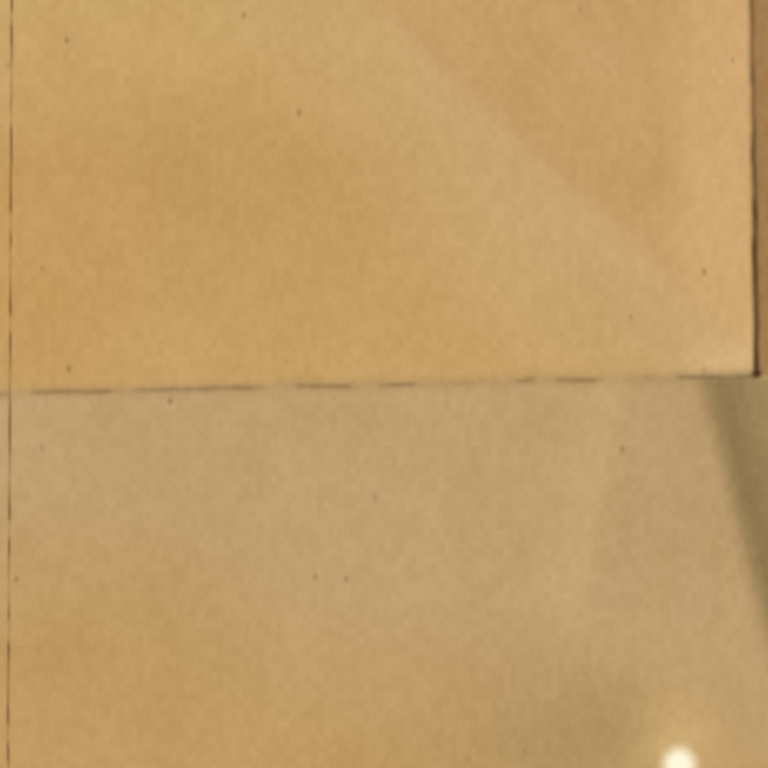
This texture is drawn by a WebGL 2 fragment shader. Its source:

```glsl
#version 300 es
precision highp float;
// Folded kraft paper under warm light: two panels split by a horizontal crease,
// a diagonal sheen above, soft reflections below and a small lamp glint.
// Panels are gradients, creases are distance bands, and fibres are value noise.
uniform vec2 u_resolution;
out vec4 fragColor;

float hash(vec2 p) {
    vec3 q = fract(vec3(p.xyx) * 0.1031);
    q += dot(q, q.yzx + 33.33);
    return fract((q.x + q.y) * q.z);
}

float noise(vec2 p) {
    vec2 i = floor(p), f = fract(p);
    f = f * f * (3.0 - 2.0 * f);
    return mix(mix(hash(i), hash(i + vec2(1, 0)), f.x),
               mix(hash(i + vec2(0, 1)), hash(i + vec2(1, 1)), f.x), f.y);
}

float fbm(vec2 p) {
    float sum = 0.0, amp = 0.5;
    for (int i = 0; i < 4; i++) {
        sum += amp * noise(p);
        p = p * 2.03 + 17.1;
        amp *= 0.5;
    }
    return sum;
}

// Soft elliptical falloff
float blob(vec2 p, vec2 center, vec2 radius) {
    vec2 d = (p - center) / radius;
    return exp(-dot(d, d));
}

// Soft line of given half width around distance d
float band(float d, float width) {
    return exp(-d * d / (width * width));
}

vec3 upperPanel(vec2 p) {
    vec3 c = mix(vec3(0.775, 0.625, 0.4), vec3(0.785, 0.645, 0.42), smoothstep(0.75, 1.0, p.y));
    c = mix(c, vec3(0.745, 0.59, 0.36), 0.65 * blob(p, vec2(0.25, 0.77), vec2(0.28, 0.12)));
    c = mix(c, vec3(0.775, 0.595, 0.36), 0.65 * blob(p, vec2(0.06, 0.66), vec2(0.13, 0.17)));

    // Diagonal sheen, brightest along its upper edge
    float diagonal = (p.y - 1.0 + 0.93 * (p.x - 0.475)) * 0.732;
    float sheen = smoothstep(-0.26, 0.0, diagonal) * smoothstep(0.2, 0.75, p.x);
    c = mix(c, vec3(0.785, 0.655, 0.455), 0.8 * sheen);
    vec3 beyond = mix(vec3(0.77, 0.615, 0.41), vec3(0.81, 0.655, 0.445), smoothstep(0.85, 0.92, p.x));
    c = mix(c, beyond, smoothstep(-0.01, 0.02, diagonal));
    return c + 0.04 * blob(p, vec2(0.95, 0.53), vec2(0.07, 0.03));
}

vec3 lowerPanel(vec2 p) {
    vec3 c = mix(vec3(0.755, 0.605, 0.385), vec3(0.75, 0.62, 0.435), smoothstep(0.05, 0.42, p.y + 0.25 * p.x));
    c = mix(c, vec3(0.735, 0.585, 0.36), 0.5 * blob(p, vec2(0.14, 0.17), vec2(0.16, 0.13)));
    c = mix(c, vec3(0.65, 0.54, 0.355), 0.7 * blob(p, vec2(0.78, 0.03), vec2(0.18, 0.09)));

    // Slanted reflection with a slightly crisper right edge
    float streak = p.x - 0.745 - 0.19 * (p.y - 0.2);
    float streakMask = smoothstep(-0.08, -0.005, streak) * (1.0 - smoothstep(-0.005, 0.03, streak));
    c += vec3(0.025, 0.025, 0.02) * streakMask * smoothstep(0.08, 0.3, p.y);
    c = mix(c, vec3(0.72, 0.6, 0.42), 0.5 * smoothstep(0.0, 0.05, streak) * smoothstep(0.08, 0.35, p.y));

    // Shadowed wedge at the right
    float wedge = p.x - 0.911 - 0.255 * (0.5 - p.y);
    vec3 shadow = mix(vec3(0.56, 0.47, 0.315), vec3(0.62, 0.515, 0.35), smoothstep(0.02, 0.08, wedge));
    c = mix(c, shadow, smoothstep(-0.015, 0.028, wedge));

    // Lamp glint and its halo
    c += vec3(0.1, 0.09, 0.065) * blob(p, vec2(0.88, 0.03), vec2(0.06, 0.07));
    float glint = length((p - vec2(0.884, 0.004)) * vec2(1.0, 0.95));
    return mix(c, vec3(1.0, 0.97, 0.85), 1.0 - smoothstep(0.008, 0.032, glint));
}

void main() {
    vec2 p = gl_FragCoord.xy / u_resolution;
    float wobble = (fbm(p * 24.0) - 0.47) * 0.006;

    // Panels meeting at a soft, broken horizontal crease
    float crease = p.y - 0.488 - 0.023 * p.x + wobble;
    vec3 c = mix(lowerPanel(p), upperPanel(p), smoothstep(-0.012, 0.014, crease));
    float creaseInk = smoothstep(0.2, 0.8, noise(vec2(p.x * 38.0, 4.0)));
    float flap = 1.0 - smoothstep(0.975, 0.99, p.x);
    c *= 1.0 - flap * (0.05 * band(crease, 0.009) + 0.13 * creaseInk * band(crease, 0.0038));

    // Left crease and the narrow strip outside it
    float left = p.x - 0.0105 - 0.005 * p.y + wobble * 0.4;
    float leftInk = 0.25 + 0.75 * smoothstep(0.25, 0.8, noise(vec2(7.0, p.y * 45.0)));
    c *= 1.0 - vec3(0.24, 0.28, 0.3) * leftInk * band(left, 0.0024);

    // Right flap edge, darkest near its lower corner
    float right = p.x - 0.977 - 0.015 * (1.0 - p.y) + wobble * 0.6;
    float above = smoothstep(0.505, 0.516, p.y);
    c = mix(c, vec3(0.63, 0.485, 0.31), above * smoothstep(-0.002, 0.004, right));
    float edgeInk = mix(0.8, 0.4, smoothstep(0.6, 0.95, p.y)) * (0.7 + 0.4 * noise(vec2(2.0, p.y * 40.0)));
    c = mix(c, vec3(0.28, 0.2, 0.11), above * edgeInk * band(right - 0.001, 0.0045));
    c = mix(c, vec3(0.24, 0.17, 0.09), 0.75 * blob(p, vec2(0.985, 0.513), vec2(0.006, 0.005)));

    // Mottling, fine grain and a few faint fibres
    c += (fbm(p * 13.0 + 3.0) - 0.47) * vec3(0.03, 0.035, 0.04);
    c += (fbm(p * vec2(115.0, 85.0)) - 0.47) * 0.05;
    vec2 cell = floor(p * 30.0);
    vec2 spot = 0.3 + 0.4 * vec2(hash(cell + 5.0), hash(cell + 71.0));
    float speck = smoothstep(0.965, 1.0, hash(cell + 29.0)) * blob(fract(p * 30.0), spot, vec2(0.1, 0.14));
    c *= 1.0 - 0.18 * speck;
    fragColor = vec4(clamp(c, 0.0, 1.0), 1.0);
}
```
